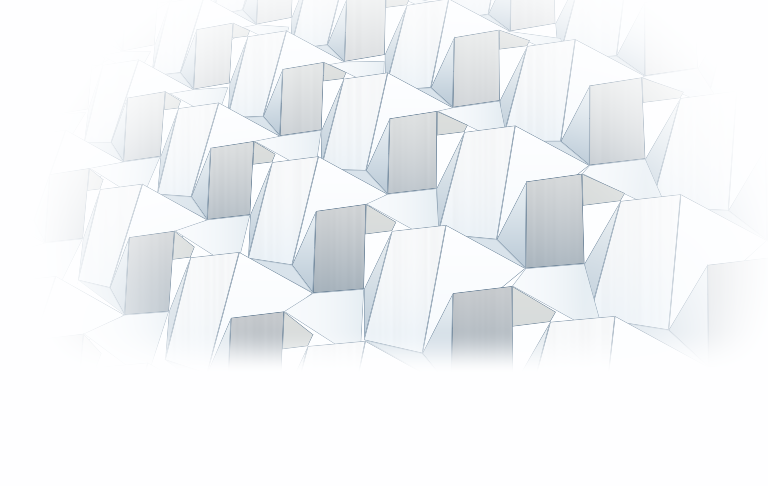
This background is drawn by a Shadertoy shader. Its source:

```glsl
// A field of pale folded metal blocks and leaning towers fading into white.
// One cell of flat faces is repeated on a lattice in homogeneous coordinates,
// painted from back to front with thin blue-grey creases.

float hash(float n) { return fract(sin(n * 127.1) * 43758.5453); }

// Soft vertical grain of brushed metal, in -0.5 .. 0.5
float brushed(float x) {
    float k = floor(x), f = fract(x);
    return mix(hash(k), hash(k + 1.0), f * f * (3.0 - 2.0 * f)) - 0.5;
}

// Perspective position of a vertex (x, y, depth) moved to a lattice cell
vec2 project(float x, float y, float depth, vec2 cell) {
    vec3 h = vec3(x, y, 1.0) * depth
           + cell.x * vec3(78.5, 44.3, -0.132)
           + cell.y * vec3(102.5, -85.0, 0.072);
    return h.xy / h.z;
}

// Signed distance to the line a-b, negative on the inner side
float edge(vec2 p, vec2 a, vec2 b) {
    vec2 e = b - a;
    float len = length(e);
    return len < 0.01 ? -1e4 : dot(p - a, vec2(e.y, -e.x)) / len;
}

// Paints a convex face with a crease along its border
void face(inout vec3 col, vec2 p, float px, vec2 a, vec2 b, vec2 c, vec2 d,
          vec3 shade, float ink) {
    float dist = max(max(edge(p, a, b), edge(p, b, c)),
                     max(edge(p, c, d), edge(p, d, a)));
    float crease = 1.0 - smoothstep(0.1, 0.5 + 0.6 * px, abs(dist));
    shade = mix(shade, vec3(0.33, 0.44, 0.54), crease * ink);
    col = mix(col, shade, 1.0 - smoothstep(-0.5 * px, 0.5 * px, dist));
}

void mainImage(out vec4 fragColor, in vec2 fragCoord) {
    // Canvas is 768 units wide, y runs down from the top
    float px = 768.0 / iResolution.x;
    vec2 p = vec2(fragCoord.x, iResolution.y - fragCoord.y) * px;
    vec3 white = vec3(0.992, 0.995, 1.0);
    vec3 col = white;
    float front = smoothstep(40.0, 340.0, p.y);
    float grain = brushed(p.x * 0.35) * 0.018;

    for (int row = 4; row >= -3; row--)
    for (int column = -4; column <= 2; column++) {
        vec2 cell = vec2(column, row);
        vec2 right = cell + vec2(1, 0), back = cell + vec2(0, 1);
        vec2 middle = project(405.0, 270.0, 1.0, cell);
        if (distance(p, middle) > 230.0) continue;

        // Block corners
        vec2 blockTL = project(316.0, 211.0, 1.01, cell);
        vec2 blockTR = project(366.0, 204.0, 1.0, cell);
        vec2 blockBR = project(364.0, 289.0, 0.98, cell);
        vec2 blockBL = project(313.0, 293.0, 1.0, cell);
        vec2 wedge = project(292.0, 265.0, 1.03, cell);

        // Tower corners
        vec2 towerTL = project(392.0, 231.0, 0.955, cell);
        vec2 towerTR = project(446.0, 225.0, 0.945, cell);
        vec2 towerBL = project(364.0, 340.0, 0.96, cell);
        vec2 towerBR = project(292.0, 265.0, 1.03, right);
        vec2 roofEnd = project(408.0, 229.0, 0.955, cell);
        vec2 slopeEnd = project(313.0, 293.0, 1.0, cell + 1.0);
        vec2 nextBL = project(313.0, 293.0, 1.0, right);

        float blockT = clamp((p.y - blockTL.y) / (blockBL.y - blockTL.y), 0.0, 1.0);
        float towerT = clamp((p.y - towerTL.y) / (towerBL.y - towerTL.y), 0.0, 1.0);

        // Floor behind the block
        vec2 floorBL = project(313.0, 293.0, 1.0, back);
        vec2 floorBR = project(364.0, 289.0, 0.98, back);
        vec2 floorEnd = project(440.0, 245.0, 0.96, cell);
        float floorT = clamp((p.x - blockTR.x) / (floorBR.x - blockTR.x), 0.0, 1.0);
        vec3 floorShade = mix(vec3(0.97, 0.98, 0.99), vec3(0.90, 0.93, 0.95),
                              floorT * floorT);
        face(col, p, px, blockTR, floorBL, floorBR, floorEnd, floorShade, 0.5);

        // White slope falling from the tower ridge
        face(col, p, px, towerTR, slopeEnd, towerBR, towerBR,
             mix(white, vec3(0.95, 0.97, 0.985), towerT * 0.6), 0.7);

        // Block: grey front, warm flank, blue wedge
        vec3 grey = mix(mix(vec3(0.88, 0.89, 0.89), vec3(0.77, 0.785, 0.80), front),
                        mix(vec3(0.85, 0.86, 0.87), vec3(0.64, 0.69, 0.73), front),
                        blockT);
        face(col, p, px, blockTR, roofEnd, towerTL, blockBR,
             mix(vec3(0.86, 0.87, 0.865), vec3(0.81, 0.84, 0.85), blockT), 0.7);
        face(col, p, px, blockTL, blockTR, blockBR, blockBL, grey + grain, 0.85);
        face(col, p, px, blockTL, blockBL, wedge, wedge,
             mix(vec3(0.92, 0.945, 0.96), vec3(0.73, 0.79, 0.84), blockT), 0.65);

        // Tower: foot shadow, blue side, bright face
        face(col, p, px, towerBL, towerBR, nextBL, nextBL,
             vec3(0.85, 0.89, 0.92), 0.25);
        face(col, p, px, towerTL, towerBL, blockBR, blockBR,
             mix(vec3(0.92, 0.94, 0.95), vec3(0.74, 0.80, 0.85), towerT), 0.6);
        vec3 bright = mix(vec3(0.965, 0.97, 0.975), vec3(0.92, 0.945, 0.965),
                          towerT * towerT);
        face(col, p, px, towerTL, towerTR, towerBR, towerBL, bright + grain, 0.65);
    }

    // Oval fade at the sides and top, straight fade below
    float oval = length((p - vec2(405, 240)) / vec2(405, 340));
    float visible = 1.0 - smoothstep(0.42, 0.95, oval);
    visible *= 1.0 - smoothstep(328.0, 374.0, p.y);
    fragColor = vec4(mix(vec3(0.996, 0.997, 1.0), col, visible), 1.0);
}
```
